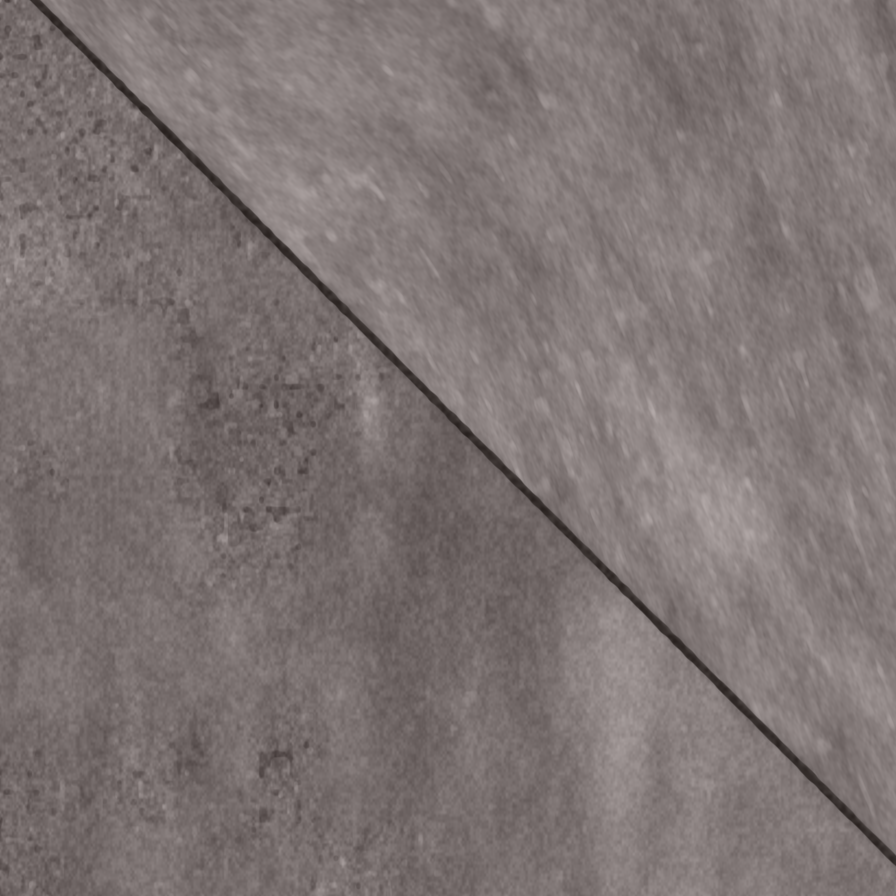
Reproduce this texture procedurally as a WebGL 1 fragment shader.

```glsl
precision highp float;
// Two weathered grey stone slabs divided by a thin dark diagonal joint.
uniform vec2 u_resolution;

const float JOINT_SUM = 1.039;        // joint lies where x + y equals this
const float JOINT_HALF_WIDTH = 0.0042;
const vec3 JOINT_COLOR = vec3(0.20, 0.172, 0.163);
const vec3 STONE_TINT = vec3(0.027, -0.010, -0.014);
const float LOWER_TONE = 0.437;
const float UPPER_TONE = 0.490;
const float STREAK_CONTRAST = 0.17;
const float GRAIN_CONTRAST = 0.15;
const float PIT_DEPTH = 0.11;
const float FLECK_LIGHT = 0.10;

float hash(vec2 p) {
  return fract(sin(dot(p, vec2(12.9898, 78.233))) * 43758.5453);
}

float noise(vec2 p) {
  vec2 cell = floor(p);
  vec2 f = fract(p);
  f = f * f * (3.0 - 2.0 * f);
  float low = mix(hash(cell), hash(cell + vec2(1.0, 0.0)), f.x);
  float high = mix(hash(cell + vec2(0.0, 1.0)), hash(cell + vec2(1.0)), f.x);
  return mix(low, high, f.y);
}

// Layered noise centred on zero
float fbm(vec2 p) {
  float sum = 0.0;
  float gain = 0.5;
  for (int i = 0; i < 4; i++) {
    sum += gain * (noise(p) - 0.5);
    p = p * 2.03 + vec2(17.3, 9.1);
    gain *= 0.55;
  }
  return sum;
}

// x runs across the streaks, y along them; the angle leans from vertical
vec2 streakAxes(vec2 p, float angle) {
  float c = cos(angle);
  float s = sin(angle);
  return vec2(c * p.x + s * p.y, c * p.y - s * p.x);
}

// Soft elliptical patch
float stain(vec2 p, vec2 centre, vec2 radius, float angle) {
  vec2 q = streakAxes(p - centre, angle) / radius;
  return exp(-dot(q, q));
}

float grain(vec2 q) {
  return 0.6 * noise(q * vec2(230.0, 150.0)) + 0.4 * noise(q * vec2(410.0, 300.0) + 31.0) - 0.5;
}

float lowerSlab(vec2 p) {
  float tone = LOWER_TONE;
  // Broad light and dark areas
  tone += 0.085 * stain(p, vec2(0.69, 0.22), vec2(0.035, 0.13), 0.0);
  tone += 0.060 * smoothstep(0.56, 0.72, p.x);
  tone += 0.060 * stain(p, vec2(0.03, 0.74), vec2(0.07, 0.12), 0.0);
  tone += 0.110 * stain(p, vec2(0.412, 0.55), vec2(0.013, 0.05), 0.08);
  tone += 0.060 * stain(p, vec2(0.458, 0.49), vec2(0.009, 0.03), 0.0);
  tone += 0.030 * stain(p, vec2(0.25, 0.31), vec2(0.05, 0.07), 0.0);
  tone -= 0.045 * stain(p, vec2(0.52, 0.42), vec2(0.09, 0.11), 0.0);
  tone -= 0.035 * stain(p, vec2(0.27, 0.58), vec2(0.11, 0.15), 0.0);
  tone -= 0.035 * stain(p, vec2(0.46, 0.22), vec2(0.05, 0.16), 0.0);
  // Vertical streaks and blotches
  tone += STREAK_CONTRAST * 0.6 * fbm(p * vec2(26.0, 5.0));
  tone += STREAK_CONTRAST * 0.7 * fbm(p * vec2(19.0, 13.0) + 40.0);
  // Rough pitted surface, strongest on the left
  float rough = (1.0 - smoothstep(0.30, 0.58, p.x)) * smoothstep(-0.15, 0.2, fbm(p * 7.0 + 5.0));
  tone += GRAIN_CONTRAST * (0.75 + 0.5 * rough) * grain(p);
  tone -= PIT_DEPTH * rough * smoothstep(0.66, 0.92, noise(p * vec2(120.0, 95.0) + 8.0));
  tone += FLECK_LIGHT * (0.3 + 0.7 * rough) * smoothstep(0.74, 0.97, noise(p * vec2(115.0, 80.0) + 63.0));
  return tone;
}

float upperSlab(vec2 p) {
  float lean = mix(0.72, 0.36, smoothstep(0.2, 0.75, p.x));
  vec2 q = streakAxes(p - vec2(0.6, 0.7), lean);
  float tone = UPPER_TONE;
  // Broad light and dark areas
  tone += 0.055 * stain(p, vec2(0.76, 0.51), vec2(0.045, 0.10), 0.5);
  tone += 0.055 * stain(p, vec2(0.84, 0.38), vec2(0.07, 0.13), 0.5);
  tone += 0.045 * stain(p, vec2(0.34, 0.83), vec2(0.06, 0.13), 0.7);
  tone += 0.025 * stain(p, vec2(0.62, 0.53), vec2(0.07, 0.20), 0.78);
  tone -= 0.045 * stain(p, vec2(0.77, 0.91), vec2(0.06, 0.10), 0.35);
  tone -= 0.035 * stain(p, vec2(0.56, 0.85), vec2(0.05, 0.10), 0.4);
  tone -= 0.040 * stain(p, vec2(0.94, 0.69), vec2(0.05, 0.11), 0.35);
  tone -= 0.070 * stain(p, vec2(1.0, 0.98), vec2(0.05, 0.08), 0.3);
  tone -= 0.050 * stain(p, vec2(0.73, 0.49), vec2(0.012, 0.025), 0.4);
  // Leaning streaks and brushed grain
  tone += STREAK_CONTRAST * fbm(q * vec2(24.0, 9.0) + 12.0);
  tone += STREAK_CONTRAST * 0.6 * fbm(q * vec2(65.0, 18.0) + 70.0);
  tone += GRAIN_CONTRAST * 0.7 * grain(q * vec2(1.0, 0.65) + 3.0);
  tone += FLECK_LIGHT * 0.7 * smoothstep(0.72, 0.98, noise(q * vec2(110.0, 36.0) + 25.0));
  return tone;
}

void main() {
  vec2 p = gl_FragCoord.xy / u_resolution;
  float pixel = 1.0 / min(u_resolution.x, u_resolution.y);
  float side = (p.x + p.y - JOINT_SUM) * 0.70711;
  float tone = side > 0.0 ? upperSlab(p) : lowerSlab(p);
  vec3 color = vec3(tone) + STONE_TINT;

  // Joint with slightly chipped edges and a soft shadow
  float along = p.x - p.y;
  float chipped = JOINT_HALF_WIDTH + 0.0012 * (noise(vec2(along * 70.0, 2.0)) - 0.5);
  float edge = abs(side) - chipped;
  color *= 1.0 - 0.12 * exp(-max(edge, 0.0) / 0.004);
  vec3 groove = JOINT_COLOR + 0.09 * (noise(p * 190.0) - 0.5);
  groove += 0.05 * smoothstep(0.0, JOINT_HALF_WIDTH, side);
  color = mix(groove, color, smoothstep(-pixel, pixel, edge));
  gl_FragColor = vec4(clamp(color, 0.0, 1.0), 1.0);
}
```
